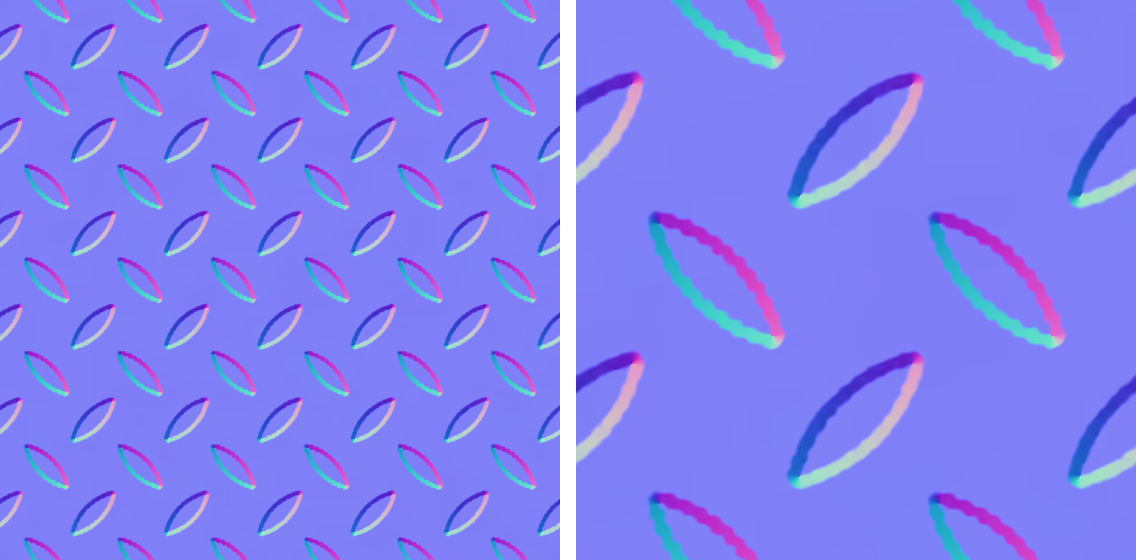
Left: the whole. Right: its middle third, enlarged.
Give the GLSL for this texture map, as a Shadertoy shader.

```glsl
// Tangent-space normal map of diamond tread plate: raised lens studs in alternating diagonals.
#define REPEATS 6.0        // stud pairs across and down
#define HALF_LENGTH 0.283  // lens core, in cells
#define HALF_WIDTH 0.076
#define ROUNDING 0.043     // blunts the tips
#define BEVEL 0.046        // width of the sloped rim
#define TILT 0.79          // sine of the rim slope
#define SOFTNESS 0.009     // blur of the rim edges
#define JAG 0.006          // roughness of the rim edges
#define TEETH 17.0         // serrations per cell along a rim
#define GRAIN 252.0        // fine noise lattice, whole number
#define UNEVEN 0.012       // faint waviness of the flat plate
#define FLAT_BLUE 0.94     // scale of the normal's z channel

float hash(vec2 p) {
    vec3 q = fract(vec3(p.xyx) * 0.1031);
    q += dot(q, q.yzx + 33.33);
    return fract((q.x + q.y) * q.z);
}

// Value noise in -1..1 that wraps after `period` lattice steps.
float wrapNoise(vec2 uv, float period) {
    vec2 p = uv * period;
    vec2 cell = floor(p), f = fract(p);
    f = f * f * (3.0 - 2.0 * f);
    vec2 a = mod(cell, period), b = mod(cell + 1.0, period);
    float low = mix(hash(a), hash(vec2(b.x, a.y)), f.x);
    float high = mix(hash(vec2(a.x, b.y)), hash(b), f.x);
    return 2.0 * mix(low, high, f.y) - 1.0;
}

// Rounded lens standing along y: x = signed distance, yz = outward direction.
vec3 lens(vec2 p) {
    float offset = (HALF_LENGTH * HALF_LENGTH - HALF_WIDTH * HALF_WIDTH) / (2.0 * HALF_WIDTH);
    vec2 side = vec2(p.x < 0.0 ? -1.0 : 1.0, p.y < 0.0 ? -1.0 : 1.0);
    vec2 q = abs(p);
    bool atTip = (q.y - HALF_LENGTH) * offset > q.x * HALF_LENGTH;
    vec2 away = atTip ? q - vec2(0.0, HALF_LENGTH) : q + vec2(offset, 0.0);
    float dist = length(away);
    vec2 outward = side * away / max(dist, 1e-5);
    return vec3(dist - (atTip ? 0.0 : offset + HALF_WIDTH) - ROUNDING, outward);
}

// Slope of one stud family; lean = 1 rises to the right, -1 falls.
vec2 studSlope(vec2 p, float lean, float rough, float blur) {
    vec2 q = fract(p + 0.5) - 0.5;
    vec2 axis = normalize(vec2(lean, 1.0));
    vec2 across = vec2(axis.y, -axis.x);
    vec2 local = vec2(dot(q, across), dot(q, axis));
    vec3 shape = lens(local);

    // Falling studs have serrated rims, rising ones are cleaner.
    float serration = sin(6.2831853 * TEETH * local.y) * (lean < 0.0 ? 0.7 : 0.2);
    float d = shape.x + JAG * (serration + 0.6 * rough);
    float rim = smoothstep(-BEVEL - blur, -BEVEL + blur, d) * (1.0 - smoothstep(-blur, blur, d));
    return TILT * rim * (across * shape.y + axis * shape.z);
}

void mainImage(out vec4 fragColor, in vec2 fragCoord) {
    vec2 uv = fragCoord / iResolution.xy;
    vec2 p = uv * REPEATS;
    float blur = max(SOFTNESS, REPEATS / iResolution.y);
    float rough = wrapNoise(uv, GRAIN);

    // Two interleaved stud families.
    vec2 slope = studSlope(p - vec2(0.5, 0.0), -1.0, rough, blur)
               + studSlope(p - vec2(0.0, 0.5), 1.0, rough, blur);

    // Gentle unevenness of the plate and slight grain on the rims.
    vec2 wave = vec2(wrapNoise(uv, 24.0), wrapNoise(uv + 0.37, 18.0));
    slope *= 1.0 + 0.06 * rough;
    slope += UNEVEN * wave;

    // Encode the normal with the green channel pointing down.
    float z = sqrt(max(0.0, 1.0 - dot(slope, slope)));
    vec3 normal = vec3(slope.x, -slope.y, z * FLAT_BLUE);
    fragColor = vec4(0.5 + 0.5 * normal, 1.0);
}
```
